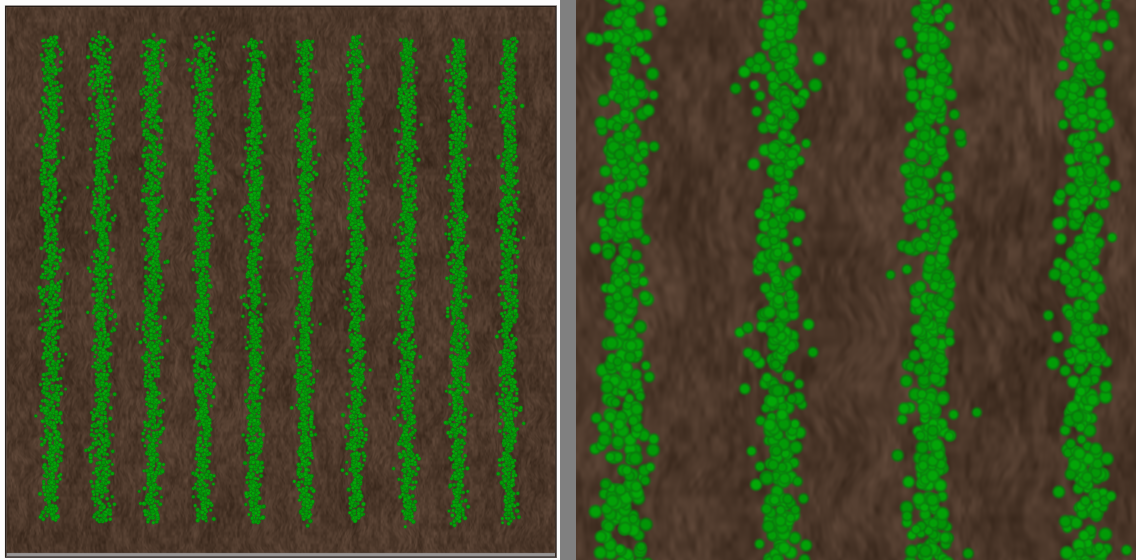
Left: the whole. Right: its middle third, enlarged.
Write a Shadertoy shader that draws this pattern.

```glsl
// Ten upright crop rows of scattered green leaf dots on fibrous brown soil.
// Each row is split into short cells; every cell scatters dots with a normal
// spread, and the soil is layered value noise stretched along the rows.

const float ROWS = 10.0;
const float CELLS = 70.0;
const int DOTS_PER_CELL = 14;
const float ROW_BOTTOM = 0.070;
const float ROW_TOP = 0.930;
const float DOT_RADIUS = 0.0036;

const vec3 PAPER = vec3(0.99);
const vec3 INK = vec3(0.08, 0.04, 0.02);
const vec3 LEDGE = vec3(0.60, 0.59, 0.59);
const vec3 SOIL_DARK = vec3(0.205, 0.140, 0.095);
const vec3 SOIL_LIGHT = vec3(0.390, 0.295, 0.235);
const vec3 LEAF = vec3(0.01, 0.63, 0.03);
const vec3 LEAF_RIM = vec3(0.04, 0.49, 0.05);

float hash(vec2 p) {
    return fract(sin(dot(p, vec2(127.1, 311.7))) * 43758.5453);
}

vec2 hash2(vec3 p) {
    vec2 s = vec2(dot(p, vec3(127.1, 311.7, 74.7)), dot(p, vec3(269.5, 183.3, 246.1)));
    return fract(sin(s) * 43758.5453);
}

float noise(vec2 p) {
    vec2 i = floor(p), f = fract(p);
    f = f * f * (3.0 - 2.0 * f);
    return mix(mix(hash(i), hash(i + vec2(1, 0)), f.x),
               mix(hash(i + vec2(0, 1)), hash(i + vec2(1, 1)), f.x), f.y);
}

// Two independent normal deviates (Box-Muller), capped near 3.5
vec2 gaussian(vec3 seed) {
    vec2 u = hash2(seed);
    float angle = 6.28318 * u.y;
    return sqrt(-2.0 * log(max(u.x, 0.002))) * vec2(cos(angle), sin(angle));
}

// Coverage of an axis-aligned box
float boxMask(vec2 p, vec2 lo, vec2 hi, float aa) {
    vec2 d = max(lo - p, p - hi);
    return 1.0 - smoothstep(-0.5 * aa, 0.5 * aa, max(d.x, d.y));
}

vec3 soil(vec2 p) {
    p.x += 0.012 * noise(p * vec2(22.0, 30.0));
    float fibre = noise(p * vec2(230.0, 85.0));
    float grain = noise(p * vec2(370.0, 190.0) + 17.0);
    float clod = noise(p * vec2(65.0, 28.0) + 41.0);
    float patches = noise(p * vec2(13.0, 8.0) + 73.0);
    float tone = 0.36 * fibre + 0.24 * grain + 0.24 * clod + 0.16 * patches;
    return mix(SOIL_DARK, SOIL_LIGHT, clamp(0.5 + 1.25 * (tone - 0.5), 0.0, 1.0));
}

// Paints the dots of the nearest row over the ground colour
vec3 cropRow(vec3 ground, vec2 p, float aa) {
    float spacing = 1.0 / (ROWS + 1.0);
    float row = clamp(round(p.x / spacing), 1.0, ROWS);
    float cellHeight = (ROW_TOP - ROW_BOTTOM) / CELLS;
    float here = floor((p.y - ROW_BOTTOM) / cellHeight);
    float rowSpread = 0.0071 + 0.0018 * (1.0 - smoothstep(1.0, 5.0, row));
    vec3 col = ground;

    for (int k = -2; k <= 2; k++) {
        float cell = here + float(k);
        if (cell < 0.0 || cell >= CELLS) continue;

        // Clumps swell, thin and drift along the row
        float swell = 0.75 + 0.5 * noise(vec2(row * 7.0, cell * 0.42));
        float drift = 0.004 * (noise(vec2(row * 13.0 + 5.0, cell * 0.3)) - 0.5);
        vec2 centre = vec2(row * spacing + drift, ROW_BOTTOM + (cell + 0.5) * cellHeight);
        vec2 spread = vec2(rowSpread * swell, 0.006);

        for (int i = 0; i < DOTS_PER_CELL; i++) {
            vec3 seed = vec3(row, cell, float(i));
            vec2 trait = hash2(seed + 31.7);
            float radius = DOT_RADIUS * mix(0.8, 1.15, trait.x);
            float d = length(p - centre - spread * gaussian(seed)) - radius;
            vec3 leaf = mix(LEAF, LEAF_RIM, smoothstep(-0.55 * radius, 0.0, d));
            leaf *= mix(0.92, 1.05, trait.y);
            col = mix(col, leaf, 1.0 - smoothstep(-0.5 * aa, 0.5 * aa, d));
        }
    }
    return col;
}

void mainImage(out vec4 fragColor, in vec2 fragCoord) {
    vec2 uv = fragCoord / iResolution.xy;
    float pixel = 1.0 / min(iResolution.x, iResolution.y);
    float softness = max(1.5 * pixel, 0.0022);

    // Field with its planted rows
    vec3 field = cropRow(soil(uv), uv, softness);

    // Paper margin, thin dark outline and pale ledge along the bottom
    vec3 col = mix(PAPER, INK, boxMask(uv, vec2(0.0090, 0.0040), vec2(0.9940, 0.9900), softness));
    col = mix(col, LEDGE, boxMask(uv, vec2(0.0115, 0.0062), vec2(0.9915, 0.9875), softness));
    col = mix(col, field, boxMask(uv, vec2(0.0115, 0.0125), vec2(0.9915, 0.9875), softness));

    fragColor = vec4(col, 1.0);
}
```
